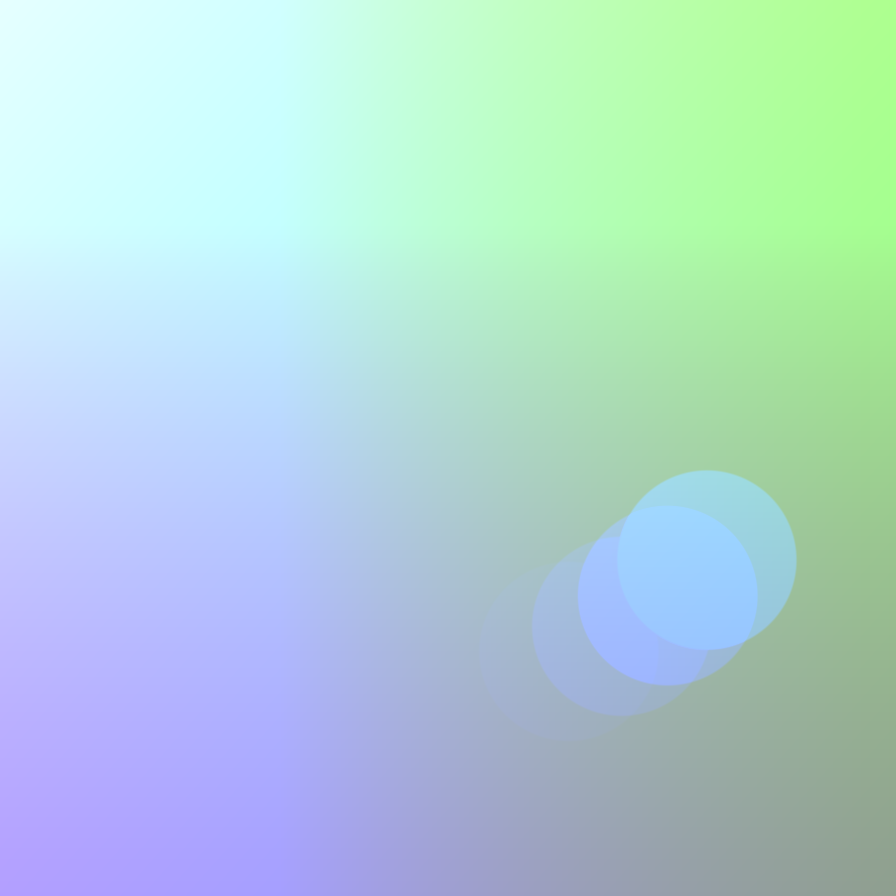
A three.js fragment shader for this background:

```glsl
varying vec2 vUv;

const float DISC_RADIUS = 0.1;
const float EDGE_WIDTH = 0.0015;
const int DISC_COUNT = 4;

// Light that fades with the inverse of a shifted distance
float inverseGlow(float strength, float offset, float distanceAlong) {
  return strength / (distanceAlong + offset);
}

// Red fades diagonally, green downwards, blue to the right
vec3 backdrop(vec2 fromTopLeft) {
  float diagonal = dot(fromTopLeft, vec2(0.36, 0.32));
  float red = inverseGlow(1.0, 1.11, diagonal);
  float green = inverseGlow(1.224, 0.974, fromTopLeft.y);
  float blue = inverseGlow(0.876, 0.564, fromTopLeft.x);
  return min(vec3(red, green, blue), 1.0);
}

float disc(vec2 point, vec2 center, float radius, float edge) {
  return 1.0 - smoothstep(-edge, edge, length(point - center) - radius);
}

// Slightly curved path from the leading disc to the end of its trail
vec2 trailCenter(float age) {
  vec2 head = vec2(0.789, 0.375);
  vec2 velocity = vec2(-0.040, -0.043);
  vec2 bend = vec2(-0.0038, 0.003);
  return head + age * (velocity + age * bend);
}

// Older discs lose their light, and their green tint goes first
vec3 trailLight(float age) {
  float blue = 0.25 * exp(-0.235 * age * age);
  float tint = exp(-2.0 * age);
  return vec3(-0.015 * tint, 0.045 * tint, blue);
}

void main() {
  vec3 color = backdrop(vec2(vUv.x, 1.0 - vUv.y));

  // Overlapping discs add up
  for (int i = 0; i < DISC_COUNT; i++) {
    float age = float(i);
    float cover = disc(vUv, trailCenter(age), DISC_RADIUS, EDGE_WIDTH);
    color += cover * trailLight(age);
  }

  gl_FragColor = vec4(clamp(color, 0.0, 1.0), 1.0);
}
```
